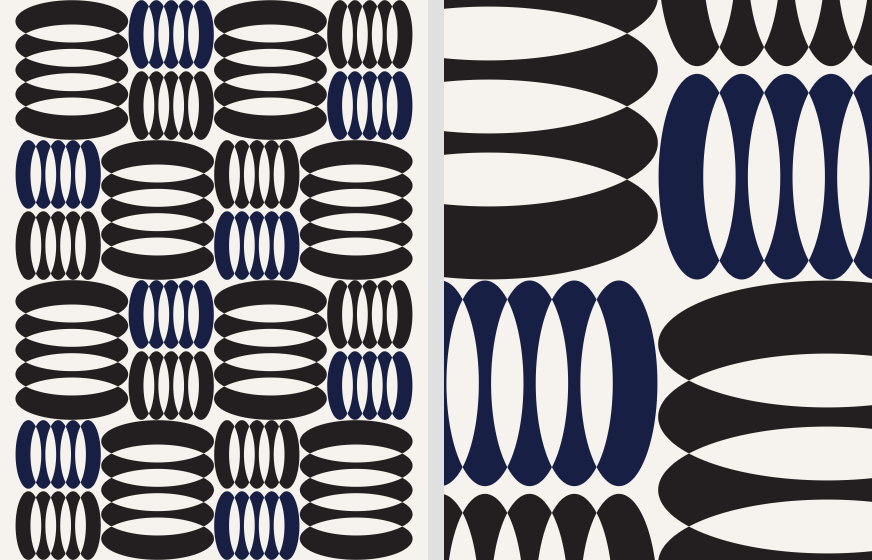
Left, the full canvas; right, a detail of the centre.
A WebGL 2 fragment shader for this pattern:

```glsl
#version 300 es
precision highp float;
// Checkerboard of coil stacks: five overlapping ellipses filled by the even-odd
// rule. Wide black stacks alternate with pairs of small upright ones, one black
// and one navy; every second row is mirrored. One unit is the height of a row.
uniform vec2 u_resolution;
out vec4 outColor;

// Antialiased ellipse coverage, using a first-order distance
float ellipse(vec2 p, vec2 radius, float pixel) {
    vec2 q = p / radius;
    float dist = (dot(q, q) - 1.0) / max(2.0 * length(q / radius), 1e-4);
    return clamp(0.5 - dist / pixel, 0.0, 1.0);
}

// Five ellipses spaced along a line; overlaps cancel out
float coil(vec2 p, vec2 radius, vec2 spacing, float pixel) {
    float ink = 0.0;
    for (int i = -2; i <= 2; i++) {
        float e = ellipse(p - float(i) * spacing, radius, pixel);
        ink = ink + e - 2.0 * ink * e;
    }
    return ink;
}

void main() {
    const vec3 cream = vec3(0.964, 0.953, 0.935);
    const vec3 black = vec3(0.137, 0.122, 0.125);
    const vec3 navy = vec3(0.090, 0.122, 0.267);
    const float period = 1.4187;

    // Four rows fill the height; two column pairs sit about the middle
    float pixel = 4.0 / u_resolution.y;
    float x = (gl_FragCoord.x - 0.5 * u_resolution.x) * pixel;
    float y = 4.0 - gl_FragCoord.y * pixel;
    float row = floor(y);
    float pair = clamp(floor(x / period), -1.0, 0.0);
    vec2 p = vec2(x - pair * period, y - row);
    if (mod(row, 2.0) > 0.5) p.x = period - p.x;

    // Wide stack
    float wide = coil(p - vec2(0.403, 0.5), vec2(0.4026, 0.151), vec2(0.0, 0.1738), pixel);
    vec3 color = mix(cream, black, wide);

    // Two small stacks; the navy one is on top in the left pair only
    bool upper = p.y < 0.5;
    vec2 center = vec2(1.113, upper ? 0.246 : 0.754);
    float small = coil(p - center, vec2(0.0917, 0.2448), vec2(0.1063, 0.0), pixel);
    bool isNavy = upper == (pair < -0.5);
    color = mix(color, isNavy ? navy : black, small);

    outColor = vec4(color, 1.0);
}
```
